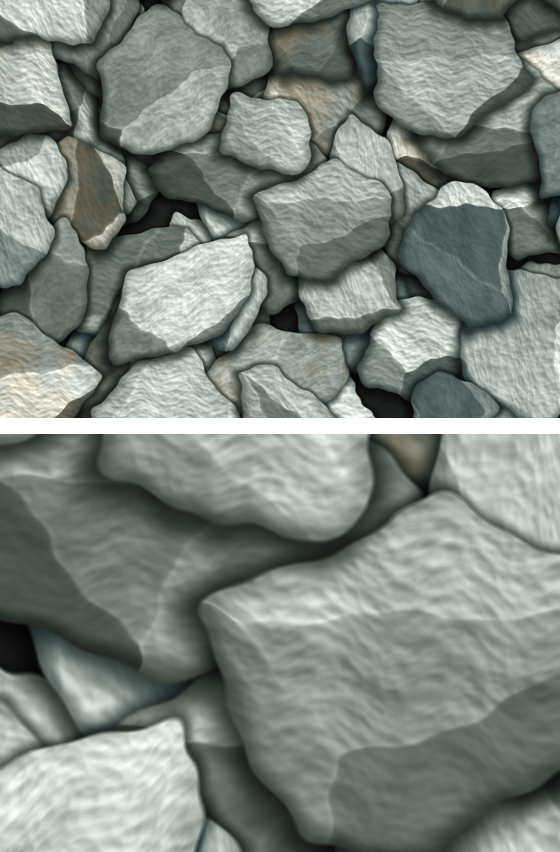
Top, the full canvas; bottom, a detail of the centre.
A WebGL 2 fragment shader for this texture:

```glsl
#version 300 es
precision highp float;
// Heap of broken grey rocks: overlapping angular stones with flat facets and rough grain.

uniform vec2 u_resolution;
out vec4 fragColor;

// Lengths are fractions of the canvas height
const int LAYERS = 5;
const int SIDES = 7;
const int CHIPS = 3;
const float SPACING = 0.37;
const float MIN_RADIUS = 0.105;
const float MAX_RADIUS = 0.185;
const float CORNER = 0.014;
const float SOFTNESS = 0.0025;
const float GAP_TONE = 0.13;
const float DARK_TONE = 0.31;
const float LIGHT_TONE = 0.88;
const float GRAIN = 0.42;
const vec2 LIGHT = vec2(0.45, 0.89);
const vec3 CAST = vec3(-0.037, 0.003, -0.027);
const vec3 RUST = vec3(0.055, 0.0, -0.035);
const vec3 SLATE = vec3(-0.022, 0.0, 0.026);
const float TAU = 6.2831853;

vec3 hash3(vec3 p) {
  p = fract(p * vec3(0.1031, 0.1030, 0.0973));
  p += dot(p, p.yxz + 33.33);
  return fract((p.xxy + p.yxx) * p.zyx);
}

vec2 polar(float a) { return vec2(cos(a), sin(a)); }

mat2 rotation(float a) { return mat2(cos(a), sin(a), -sin(a), cos(a)); }

float smoothMax(float a, float b, float k) {
  float h = max(k - abs(a - b), 0.0);
  return max(a, b) + h * h / (4.0 * k);
}

// Distance to the nearest scattered point
float cellular(vec2 p) {
  vec2 cell = floor(p);
  float nearest = 2.0;
  for (int j = -1; j <= 1; j++)
    for (int i = -1; i <= 1; i++) {
      vec2 c = cell + vec2(i, j);
      nearest = min(nearest, length(c + hash3(vec3(c, 7.0)).xy - p));
    }
  return nearest;
}

float layeredSines(vec2 p) {
  float sum = 0.0, amp = 0.5;
  for (int i = 0; i < 4; i++) {
    sum += amp * sin(p.x + 1.7 * sin(p.y * 0.8)) * sin(p.y + 1.3 * sin(p.x * 0.7));
    p = rotation(1.1) * p * 1.9 + 2.3;
    amp *= 0.6;
  }
  return sum;
}

// Signed distance to a rounded irregular polygon
float stoneOutline(vec2 q, float radius, vec3 id) {
  float d = -1.0;
  for (int k = 0; k < SIDES; k++) {
    vec3 h = hash3(id + vec3(0.0, 0.0, 11 + k));
    float a = (float(k) + 0.8 * h.x) * TAU / float(SIDES);
    d = smoothMax(d, dot(q, polar(a)) - radius * mix(0.74, 1.12, h.y), CORNER);
  }
  return d;
}

// Brightness of the flat top and of the chipped sides; lit creases between them
float facetTone(vec2 q, float radius, vec3 id, float angle) {
  float tone = hash3(id + vec3(0.0, 0.0, 41.0)).x;
  float top = 0.0, turn = hash3(id).y * TAU;
  for (int k = 0; k < CHIPS; k++) {
    vec3 h = hash3(id + vec3(0.0, 0.0, 51 + k));
    vec2 dir = polar(turn + (float(k) + 0.6 * h.x) * TAU / float(CHIPS));
    float height = radius * mix(0.1, 0.8, h.y) - dot(q, dir);
    float lit = dot(rotation(angle) * dir, LIGHT);
    float side = clamp(0.75 * h.z + 0.12 + 0.3 * lit, 0.0, 1.0);
    float crease = smoothstep(0.008, 0.0, abs(height - top));
    tone = mix(tone, side, smoothstep(SOFTNESS, -SOFTNESS, height - top));
    tone += 0.16 * crease * h.x;
    top = min(top, height);
  }
  return mix(DARK_TONE, LIGHT_TONE, clamp(tone, 0.0, 1.0));
}

void main() {
  vec2 p = gl_FragCoord.xy / u_resolution.y;
  float blur = max(SOFTNESS, 0.7 / u_resolution.y);
  float tone = GAP_TONE, hue = 0.5, grainTurn = 0.0;

  // Pile the stones from the bottom layer up
  for (int layer = 0; layer < LAYERS; layer++) {
    vec2 shift = vec2(0.37, 0.61) * float(layer);
    vec2 cell = floor(p / SPACING + shift);
    for (int n = 0; n < 9; n++) {
      vec2 c = cell + vec2(n % 3 - 1, n / 3 - 1);
      vec3 id = vec3(c + 20.0, 100 * layer + 3);
      vec3 h = hash3(id), s = hash3(id + vec3(0.0, 0.0, 5.0));
      vec2 offset = p - (c + 0.5 + 0.55 * (h.xy - 0.5) - shift) * SPACING;
      if (length(offset) > 2.0 * MAX_RADIUS) continue;
      float angle = h.z * TAU, radius = mix(MIN_RADIUS, MAX_RADIUS, s.x);
      vec2 q = offset * rotation(angle);
      q *= vec2(mix(0.8, 1.0, s.y), mix(1.3, 1.0, s.y));
      q += 0.005 * sin(q.yx * vec2(43.0, 51.0) + angle) + 0.0018 * sin(q.yx * 137.0 + angle);
      float d = stoneOutline(q, radius, id);

      // Contact shadow, wider away from the light
      float away = 0.5 - 0.5 * dot(offset, LIGHT) / (length(offset) + 0.001);
      tone *= mix(0.27, 1.0, smoothstep(-0.004, mix(0.012, 0.042, away), d));
      if (d > blur) continue;
      float cover = smoothstep(blur, -blur, d);
      float rim = mix(mix(0.95, 0.5, away), 1.0, smoothstep(0.0, -0.022, d));
      tone = mix(tone, facetTone(q, radius, id, angle) * rim, cover);
      hue = mix(hue, s.z, cover);
      if (cover > 0.5) grainTurn = angle;
    }
  }

  // Embossed grain, stretched along each stone, stronger on bright faces
  mat2 turn = rotation(grainTurn);
  vec2 g = p * turn + 0.006 * sin(p.yx * 60.0);
  vec2 toLight = LIGHT * turn * 0.005;
  vec2 coarse = vec2(34.0, 62.0), fine = vec2(75.0, 120.0);
  float relief = cellular(g * coarse) - cellular((g + toLight) * coarse);
  relief += 0.5 * (cellular(g * fine) - cellular((g + toLight) * fine));
  float mottle = layeredSines(g * vec2(24.0, 42.0) + grainTurn);
  float rough = smoothstep(0.2, 0.75, tone);
  tone *= 1.0 + GRAIN * mix(0.3, 0.85, rough) * relief + 0.15 * mottle;

  // Green-grey stone with rusty and slate tints
  vec3 color = vec3(tone) + CAST * smoothstep(0.0, 0.3, tone);
  float rust = smoothstep(0.78, 0.95, hue) * smoothstep(-0.3, 0.4, layeredSines(p * 14.0));
  color += RUST * rust * smoothstep(0.1, 0.4, tone);
  color += SLATE * smoothstep(0.35, 0.1, hue) * smoothstep(0.65, 0.35, tone);
  fragColor = vec4(clamp(color, 0.0, 1.0), 1.0);
}
```
